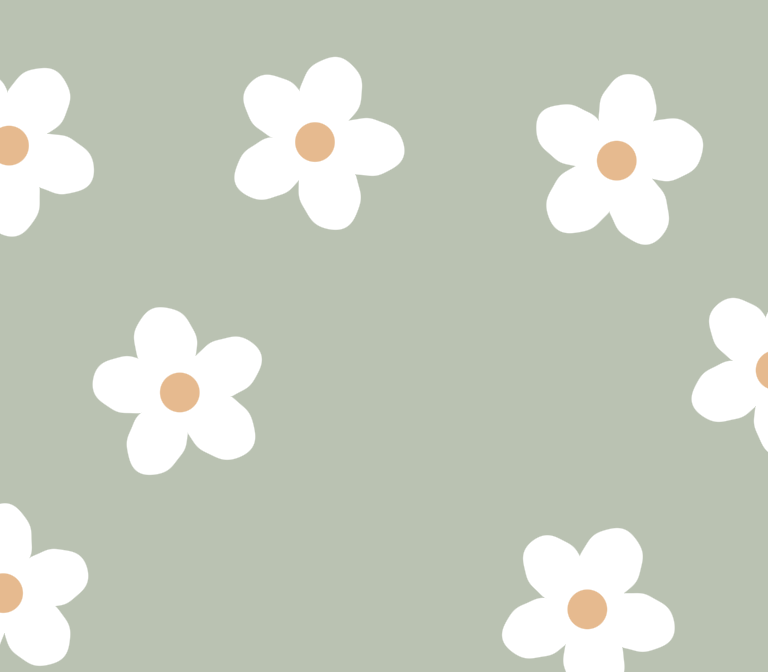
This pattern is drawn by a Shadertoy shader. Its source:

```glsl
vec2 hash22(vec2 cell) {
    vec3 h = fract(cell.xyx * vec3(0.1031, 0.1030, 0.0973));
    h += dot(h, h.yzx + 33.33);
    return fract((h.xx + h.yz) * h.zy);
}

mat2 rotation(float angle) {
    float c = cos(angle), s = sin(angle);
    return mat2(c, -s, s, c);
}

// Approximate signed distance to an axis-aligned ellipse
float ellipseDistance(vec2 p, vec2 radii) {
    float k = length(p / radii);
    return k * (k - 1.0) / max(length(p / (radii * radii)), 0.001);
}

// Five uneven petals joined by a round core
float flowerDistance(vec2 p) {
    float d = length(p) - 0.06;
    for (int i = 0; i < 5; i++) {
        float petal = float(i);
        vec2 vary = hash22(vec2(petal, 7.0)) - 0.5;
        vec2 q = rotation(petal * 1.2566 + 0.2 * vary.x) * p - vec2(0.076, 0.0);
        vec2 radii = vec2(0.057, 0.044) + vec2(0.006, 0.007) * vary.yx;
        // Slightly faceted, hand-cut outline
        float wobble = 0.0007 * sin(7.0 * atan(q.y, q.x) + 4.0 * petal);
        d = min(d, ellipseDistance(q, radii) + wobble);
    }
    return d;
}

float coverage(float d) {
    return clamp(0.5 - d * iResolution.y / 1.3, 0.0, 1.0);
}

void mainImage(out vec4 fragColor, in vec2 fragCoord) {
    vec2 uv = fragCoord / iResolution.y;
    vec3 sage = vec3(0.73, 0.76, 0.70);
    vec3 apricot = vec3(0.90, 0.73, 0.56);
    vec3 color = sage;

    // Staggered rows, with the top one more closely planted
    for (int i = 0; i < 3; i++) {
        float row = float(i);
        float spacing = i == 2 ? 0.454 : 0.86;
        float offset = 0.28 * mod(row, 2.0);
        float column = round((uv.x - offset) / spacing);
        vec2 random = hash22(vec2(column + 11.0, row + 3.0));
        vec2 center = vec2(offset + column * spacing, 0.1 + 0.335 * row);
        center += (random - 0.5) * vec2(0.03, 0.06);

        vec2 p = rotation(6.2832 * random.x) * (uv - center);
        color = mix(color, vec3(1.0), coverage(flowerDistance(p)));
        color = mix(color, apricot, coverage(length(p) - 0.0295));
    }
    fragColor = vec4(color, 1.0);
}
```
